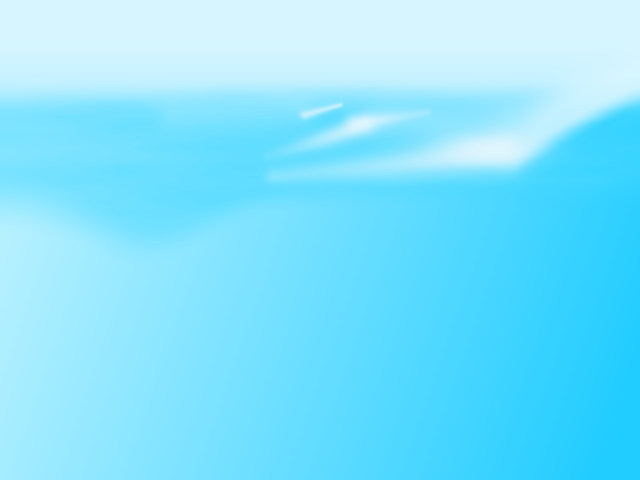
Write a Shadertoy shader that draws this background.

```glsl
// Soft abstract sky: a pale top fades into a cyan band over a diagonal
// blue gradient. Tapered Gaussian smears form the white wisps, and a
// curved veil sweeps from the central glow to the upper right corner.

const vec3 PALE_TOP   = vec3(0.84, 0.96, 1.00);
const vec3 PALE_SKY   = vec3(0.76, 0.94, 1.00);
const vec3 LIGHT_CYAN = vec3(0.71, 0.94, 1.00);
const vec3 DEEP_CYAN  = vec3(0.13, 0.80, 1.00);
const vec3 BAND_LEFT  = vec3(0.49, 0.89, 1.00);
const vec3 BAND_RIGHT = vec3(0.22, 0.83, 1.00);
const vec3 WISP_WHITE = vec3(0.93, 0.97, 0.99);

float hash(vec2 cell) {
    return fract(sin(dot(cell, vec2(127.1, 311.7))) * 43758.5);
}

float noise(vec2 p) {
    vec2 cell = floor(p);
    vec2 f = fract(p);
    f = f * f * (3.0 - 2.0 * f);
    float low = mix(hash(cell), hash(cell + vec2(1, 0)), f.x);
    float high = mix(hash(cell + vec2(0, 1)), hash(cell + vec2(1, 1)), f.x);
    return mix(low, high, f.y);
}

float fbm(vec2 p) {
    float sum = 0.0;
    float gain = 0.5;
    for (int i = 0; i < 4; i++) {
        sum += gain * noise(p);
        p = p * 2.03 + 7.1;
        gain *= 0.5;
    }
    return sum;
}

// Soft stroke from a to b whose radius runs from ra to rb
float smear(vec2 p, vec2 a, vec2 b, float ra, float rb) {
    vec2 axis = b - a;
    float along = clamp(dot(p - a, axis) / dot(axis, axis), 0.0, 1.0);
    float d = length(p - a - axis * along) / mix(ra, rb, along);
    return exp(-d * d);
}

// Soft ellipse
float glow(vec2 p, vec2 center, vec2 radius) {
    vec2 q = (p - center) / radius;
    return exp(-dot(q, q));
}

vec3 bodyColor(vec2 uv) {
    float t = 0.95 * uv.x + 0.25 * (0.45 - uv.y);
    return mix(LIGHT_CYAN, DEEP_CYAN, clamp(t, 0.0, 1.0));
}

// Cyan band whose lower border dips on the left
float bandMask(vec2 p) {
    float dip = (p.x - 0.31) / 0.17;
    float border = 0.58 + 0.02 * p.x - 0.09 * exp(-dip * dip);
    float softness = mix(0.065, 0.03, smoothstep(0.1, 0.6, p.x));
    return smoothstep(border - softness, border + softness, p.y);
}

// Pale veil above a curved edge that climbs to the right
float veilMask(vec2 p) {
    float s = p.x - 1.076;
    float edge = max(0.64 + 0.66 * s - 0.4 * s * s, 0.64);
    float h = p.y - edge;
    float body = smoothstep(-0.01, 0.045, h) * (1.0 - smoothstep(0.07, 0.18, h));
    return body * smoothstep(0.98, 1.13, p.x);
}

void mainImage(out vec4 fragColor, in vec2 fragCoord) {
    vec2 uv = fragCoord / iResolution.xy;
    vec2 p = uv * vec2(4.0 / 3.0, 1.0);
    float grain = fbm(p * vec2(4.0, 22.0)) - 0.47;

    // Lower gradient and cyan band
    vec3 band = mix(BAND_LEFT, BAND_RIGHT, uv.x) + vec3(0.10, 0.02, 0.0) * grain;
    vec3 color = mix(bodyColor(uv), band, bandMask(p + vec2(0.0, 0.02 * grain)));

    // Pale haze within the band
    float haze = 0.25 * smear(p, vec2(0.36, 0.76), vec2(0.62, 0.765), 0.03, 0.04);
    haze += 0.50 * smear(p, vec2(0.80, 0.745), vec2(1.08, 0.755), 0.04, 0.05);
    color = mix(color, PALE_SKY, min(haze, 1.0));

    // Fade to the pale top
    float skyY = p.y + 0.015 * grain;
    color = mix(color, PALE_SKY, smoothstep(0.75, 0.84, skyY));
    color = mix(color, PALE_TOP, smoothstep(0.80, 0.92, p.y));

    // Diagonal veil
    vec3 veilColor = mix(PALE_SKY, PALE_TOP, smoothstep(0.70, 0.85, p.y));
    color = mix(color, veilColor, 0.95 * veilMask(p + vec2(0.0, 0.012 * grain)));

    // White wisps and the bright core
    vec2 w = p + vec2(0.0, 0.01 * grain);
    float lower = smear(w, vec2(0.57, 0.632), vec2(1.05, 0.682), 0.017, 0.042);
    float upper = smear(w, vec2(0.56, 0.675), vec2(0.76, 0.738), 0.012, 0.022);
    float tail = smear(w, vec2(0.74, 0.742), vec2(0.89, 0.767), 0.020, 0.008);
    float flick = smear(w, vec2(0.635, 0.762), vec2(0.71, 0.783), 0.010, 0.004);
    color = mix(color, WISP_WHITE, lower * mix(0.28, 0.68, smoothstep(0.58, 0.98, p.x)));
    color = mix(color, WISP_WHITE, upper * mix(0.12, 0.72, smoothstep(0.55, 0.74, p.x)));
    color = mix(color, WISP_WHITE, tail * mix(0.65, 0.25, smoothstep(0.76, 0.88, p.x)));
    color = mix(color, WISP_WHITE, 0.65 * flick);
    color = mix(color, WISP_WHITE, 0.75 * glow(w, vec2(1.01, 0.692), vec2(0.10, 0.036)));

    fragColor = vec4(clamp(color, 0.0, 1.0), 1.0);
}
```
